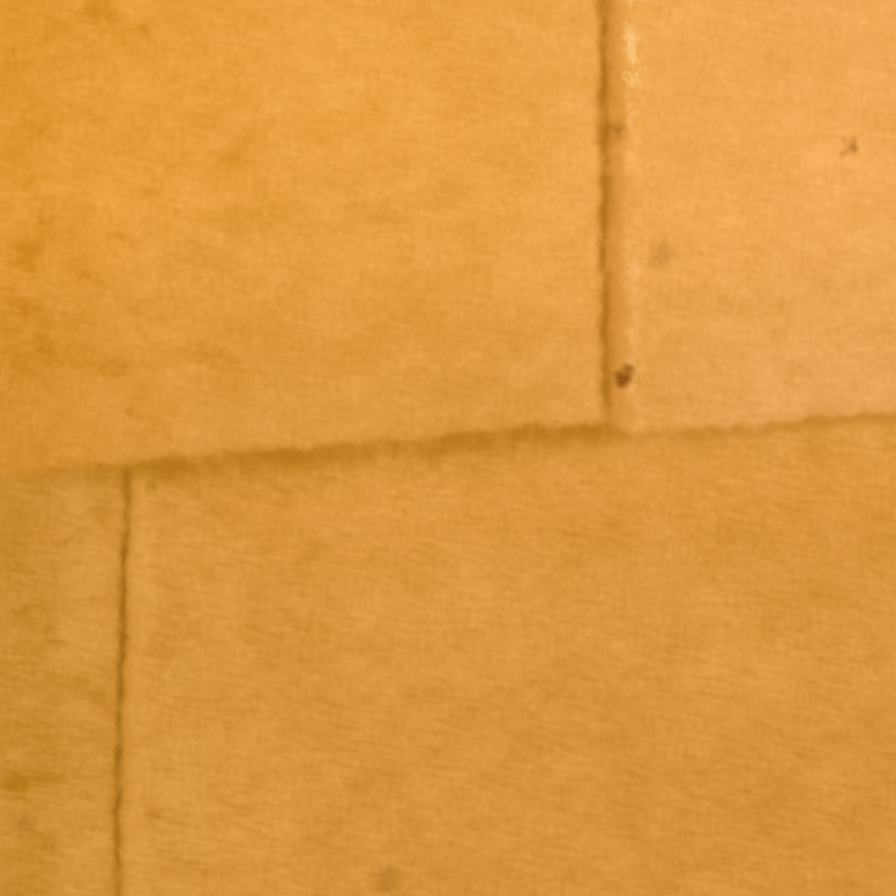
A Shadertoy shader for this texture:

```glsl
vec2 hashGradient(vec2 cell) {
    vec2 h = vec2(dot(cell, vec2(127.1, 311.7)), dot(cell, vec2(269.5, 183.3)));
    return fract(sin(h) * 43758.5) * 2.0 - 1.0;
}

float gradientNoise(vec2 p) {
    vec2 i = floor(p), f = fract(p);
    vec2 u = f * f * f * (f * (f * 6.0 - 15.0) + 10.0);
    float a = dot(hashGradient(i), f);
    float b = dot(hashGradient(i + vec2(1, 0)), f - vec2(1, 0));
    float c = dot(hashGradient(i + vec2(0, 1)), f - vec2(0, 1));
    float d = dot(hashGradient(i + vec2(1, 1)), f - vec2(1, 1));
    return mix(mix(a, b, u.x), mix(c, d, u.x), u.y);
}

float fbm(vec2 p) {
    float sum = 0.0, amp = 0.6;
    for (int i = 0; i < 5; i++) {
        sum += amp * gradientNoise(p);
        p = mat2(1.6, 1.2, -1.2, 1.6) * p + 7.3;
        amp *= 0.55;
    }
    return sum;
}

// Soft ridge: 1 on the line, fading over the given half width
float ridge(float d, float halfWidth) {
    return exp(-d * d / (halfWidth * halfWidth));
}

float spot(vec2 p, vec2 centre, float radius) {
    vec2 wobble = 0.012 * vec2(gradientNoise(p * 70.0), gradientNoise(p * 70.0 + 31.0));
    return 1.0 - smoothstep(0.0, radius, length(p - centre + wobble));
}

void mainImage(out vec4 fragColor, in vec2 fragCoord) {
    vec2 uv = fragCoord / iResolution.xy;
    float wobble = fbm(uv * 16.0);
    float fine = fbm(uv * 48.0 + 11.0);
    float rough = fbm(uv * vec2(60.0, 36.0) + 83.0);

    // Sloping bed joint, stepping down past the upper upright joint
    float bedY = 0.466 + 0.086 * uv.x - 0.016 * smoothstep(0.67, 0.71, uv.x);
    float bed = uv.y - bedY + 0.011 * wobble + 0.009 * fine;
    float upper = smoothstep(-0.012, 0.008, bed);
    float lower = 1.0 - upper;

    // Plaster: warm and pinkish above, duller ochre below
    vec3 above = mix(vec3(0.87, 0.585, 0.2), vec3(0.908, 0.63, 0.265), smoothstep(-0.05, 0.35, uv.x + 0.2 * wobble));
    above = mix(above, vec3(0.935, 0.66, 0.345), smoothstep(0.45, 0.95, uv.x + 0.15 * wobble));
    above *= 0.955 + 0.055 * smoothstep(0.47, 0.85, uv.y);
    vec3 below = mix(vec3(0.835, 0.575, 0.24), vec3(0.87, 0.6, 0.255), smoothstep(0.05, 0.5, uv.y));
    below = mix(vec3(0.8, 0.55, 0.2), below, smoothstep(0.0, 0.28, uv.x + 0.1 * wobble));
    vec3 color = mix(below, above, upper);

    // Pale strip beside the lower joint
    float strip = smoothstep(0.04, 0.09, uv.x) * (1.0 - smoothstep(0.21, 0.25, uv.x + 0.04 * wobble));
    color = mix(color, vec3(0.85, 0.6, 0.26), 0.55 * strip * lower);

    // Blotches and stains, strongest on the left
    color += vec3(0.05, 0.05, 0.06) * fbm(uv * vec2(5.0, 6.0) + 3.0);
    color += vec3(0.05, 0.05, 0.075) * fbm(uv * vec2(18.0, 26.0) + 19.0);
    float stain = smoothstep(0.05, 0.5, fbm(uv * vec2(13.0, 19.0) + 47.0));
    color -= vec3(0.08, 0.08, 0.1) * stain * mix(1.0, 0.3, smoothstep(0.05, 0.5, uv.x));

    // Brushed grain: slanted strokes below, crossed weave above
    vec2 brush = vec2(uv.x - 0.2 * uv.y, uv.y + 0.18 * uv.x);
    color += mix(0.042, 0.026, upper) * gradientNoise(brush * vec2(34.0, 165.0));
    color += 0.024 * gradientNoise(uv * vec2(160.0, 55.0));
    color += 0.03 * gradientNoise(uv * vec2(120.0, 150.0) + 5.0);

    // Bed joint: ragged dark crease with a softer shadow underneath
    float thin = smoothstep(0.66, 0.72, uv.x);
    float weight = mix(1.0, 0.65, thin) * smoothstep(-0.03, 0.14, uv.x);
    weight *= clamp(0.88 + 0.6 * gradientNoise(vec2(uv.x * 13.0, 2.5)) + 0.7 * rough, 0.0, 1.0);
    float crease = ridge(bed, bed > 0.0 ? 0.007 : mix(0.017, 0.009, thin));
    color = mix(color, vec3(0.7, 0.45, 0.09), 0.72 * crease * weight);
    color -= vec3(0.035, 0.03, 0.04) * ridge(bed + 0.018, 0.02) * weight * (1.0 - 0.5 * thin);

    // Upper upright joint: broken dark line, shaded groove and patchy lip
    float x = uv.x - 0.673 - 0.008 * (1.0 - uv.y) + 0.007 * wobble + 0.006 * fine;
    float groove = smoothstep(-0.014, 0.004, x) * (1.0 - smoothstep(0.008, 0.034, x + 0.012 * rough));
    color = mix(color, vec3(0.81, 0.53, 0.19), (0.65 + 0.6 * rough) * groove * upper);
    float lineWeight = clamp(0.75 + 1.3 * rough, 0.2, 1.0);
    color = mix(color, vec3(0.67, 0.42, 0.09), 0.75 * lineWeight * ridge(x, 0.0065) * upper);
    float lip = ridge(x - 0.032 + 0.014 * fine, 0.009) * upper;
    color += vec3(0.035, 0.045, 0.07) * lip * clamp(0.5 + 2.5 * rough, 0.0, 1.4);
    float chip = smoothstep(-0.05, 0.15, rough) * smoothstep(0.84, 0.93, uv.y);
    color = mix(color, vec3(0.98, 0.79, 0.52), 0.75 * lip * chip);

    // Lower upright joint: thin leaning crack with uneven edges
    x = uv.x - 0.131 - 0.035 * uv.y * uv.y - 0.006 * uv.y + 0.008 * wobble + 0.006 * fine;
    color = mix(color, vec3(0.77, 0.51, 0.16), (0.4 + 0.5 * rough) * ridge(x, 0.014) * lower);
    color = mix(color, vec3(0.6, 0.38, 0.06), 0.8 * lineWeight * ridge(x, 0.005) * lower);
    color += vec3(0.035, 0.035, 0.04) * ridge(x - 0.02, 0.012) * lower * (0.5 + rough);

    // Chipped plaster where the crack meets the bed joint
    float corner = ridge(uv.x - 0.16, 0.04) * ridge(bed + 0.022, 0.014);
    color += vec3(0.16, 0.15, 0.14) * corner * rough;

    // Pits and small marks
    float pits = spot(uv, vec2(0.697, 0.58), 0.017) + 0.45 * spot(uv, vec2(0.69, 0.853), 0.016);
    pits += 0.5 * spot(uv, vec2(0.948, 0.835), 0.015) + 0.25 * spot(uv, vec2(0.74, 0.715), 0.025);
    pits += 0.25 * spot(uv, vec2(0.43, 0.02), 0.025) + 0.3 * spot(uv, vec2(0.025, 0.08), 0.02);
    color = mix(color, vec3(0.54, 0.31, 0.06), min(pits, 0.9));

    fragColor = vec4(clamp(color, 0.0, 1.0), 1.0);
}
```
